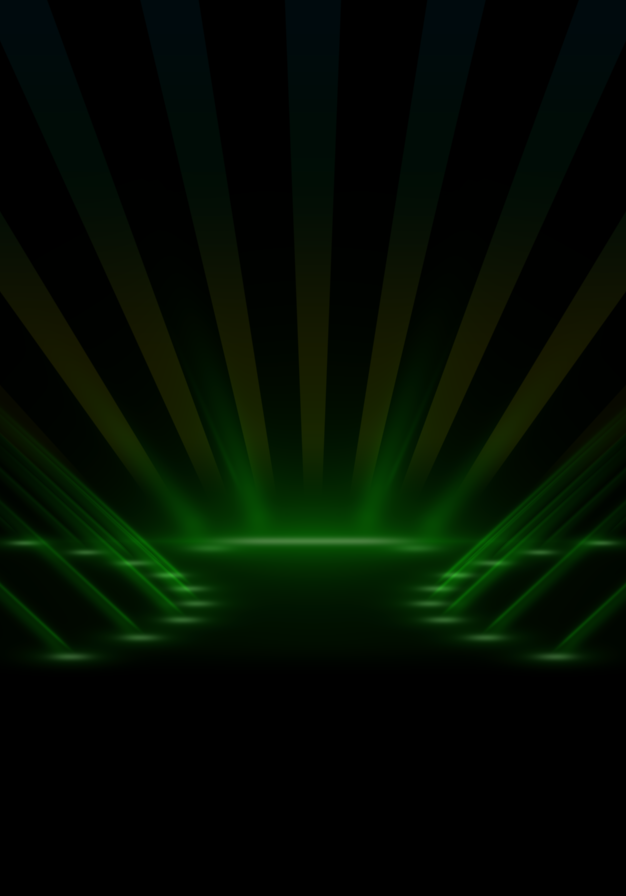
A Shadertoy shader for this background:

```glsl
const float HORIZON = 0.396;
const float FLOOR_END = 0.242;

// Fan of rays
const vec2 FAN_APEX = vec2(0.0, 0.186);
const float RAY_STEP = 0.194;
const float RAY_HALF = 0.0385;
const vec3 RAY_TOP = vec3(0.0, 0.040, 0.050);
const vec3 RAY_MID = vec3(0.0, 0.047, 0.022);
const vec3 RAY_LOW = vec3(0.088, 0.082, 0.0);

// Stage lights
const int LAMP_COUNT = 9;
const vec2 LAMP_DIR = vec2(0.735, 0.678);
const float LAMP_BEAM_WIDTH = 0.008;
const float SHAFT_LIGHT = 0.13;
const float RIM_LIGHT = 0.15;
const vec3 GREEN = vec3(0.07, 1.0, 0.03);
const vec3 PALE = vec3(0.85, 1.0, 0.80);
const vec3 LINE_TINT = vec3(0.25, 0.10, 0.23);

float gauss(float x, float width) {
    x /= width;
    return exp(-x * x);
}

// Soft light shaft leaving base along dir
float beam(vec2 p, vec2 base, vec2 dir, float width, float reach) {
    vec2 q = p - base;
    float along = dot(q, dir);
    float across = dot(q, vec2(-dir.y, dir.x));
    return gauss(across, width) * smoothstep(-0.005, 0.03, along)
         * gauss(max(along, 0.0), reach);
}

// Lamps follow a curve: near ones spread fast, far ones slowly
vec2 lampPosition(float i) {
    float u = i - 3.0;
    float x = 0.130 + u * u * (u < 0.0 ? 0.0156 : 0.0077);
    float y = 0.267 + 0.0221 * i - 0.00078 * i * i;
    return vec2(x, y);
}

vec3 fanRays(vec2 p) {
    vec2 q = p - FAN_APEX;
    float angle = atan(q.x, q.y);
    float local = abs(mod(angle + 0.5 * RAY_STEP, RAY_STEP) - 0.5 * RAY_STEP);
    float edge = (RAY_HALF - local) * length(q);
    float pixel = 1.0 / iResolution.y;
    float mask = smoothstep(-pixel, pixel, edge);
    mask *= smoothstep(0.44, 0.52, p.y);
    mask *= 1.0 - 0.65 * smoothstep(0.64, 0.72, abs(angle));
    vec3 tint = mix(RAY_LOW, RAY_MID, smoothstep(0.58, 0.83, p.y));
    return mask * mix(tint, RAY_TOP, smoothstep(0.82, 0.98, p.y));
}

vec3 horizonGlow(vec2 p) {
    float up = p.y - HORIZON;
    float floorFade = smoothstep(FLOOR_END, FLOOR_END + 0.045, p.y);
    float spread = gauss(p.x, 0.18);
    float above = 0.31 * exp(-up / 0.052) * spread
                + 0.050 * gauss(p.x, 0.28) * gauss(up, 0.22);
    float below = (0.30 * exp(up / 0.038) * spread
                + 0.038 * gauss(p.x, 0.45)) * floorFade;
    float light = mix(below, above, smoothstep(-0.006, 0.006, up));
    light += 0.07 * exp(-abs(up) / 0.007) * gauss(p.x, 0.34);
    float core = gauss(up, 0.0045) * (1.0 - smoothstep(0.05, 0.14, abs(p.x)));
    return GREEN * light + LINE_TINT * core;
}

// Wide shafts standing on the horizon, with a thin streak beside them
float rearShafts(vec2 p) {
    float light = 0.11 * beam(p, vec2(0.054, 0.400), vec2(0.31, 0.951), 0.016, 0.16);
    light += 0.12 * beam(p, vec2(0.118, 0.395), vec2(0.62, 0.785), 0.016, 0.17);
    light += 0.04 * beam(p, vec2(0.065, 0.430), vec2(0.36, 0.933), 0.035, 0.20);
    light += 0.05 * beam(p, vec2(0.080, 0.450), vec2(0.40, 0.917), 0.003, 0.13);
    return light;
}

vec3 lampPool(vec2 p, vec2 center, float size) {
    vec2 q = (p - center) / size;
    float halo = exp(-dot(q / vec2(0.044, 0.010), q / vec2(0.044, 0.010)));
    float core = exp(-dot(q / vec2(0.019, 0.0035), q / vec2(0.019, 0.0035)));
    return GREEN * halo * 0.12 + PALE * core * 0.21;
}

vec3 stageLamps(vec2 p) {
    vec3 pools = lampPool(p, vec2(0.115, 0.388), 1.2) * 0.6;
    float shafts = 0.0;
    for (int i = 0; i < LAMP_COUNT; i++) {
        float k = float(i);
        vec2 lamp = lampPosition(k);
        float strength = mix(1.0, 0.3, smoothstep(4.0, 8.0, k));
        float width = LAMP_BEAM_WIDTH * mix(1.15, 0.6, k / 8.0);
        float shaft = SHAFT_LIGHT * beam(p, lamp, LAMP_DIR, width, 0.25);
        // Bright rim on the upper side of each shaft
        vec2 rim = lamp + vec2(-LAMP_DIR.y, LAMP_DIR.x) * width * 0.6;
        shaft += RIM_LIGHT * beam(p, rim, LAMP_DIR, 0.0020, 0.20);
        // Overlapping shafts keep the brighter one
        shafts = max(shafts, shaft * strength);
        pools += lampPool(p, lamp, mix(1.1, 0.8, k / 8.0));
    }
    return GREEN * shafts + pools;
}

void mainImage(out vec4 fragColor, in vec2 fragCoord) {
    vec2 p = (fragCoord - vec2(0.5 * iResolution.x, 0.0)) / iResolution.y;
    vec2 mirrored = vec2(abs(p.x), p.y);

    vec3 color = fanRays(p) + horizonGlow(p);
    color += GREEN * rearShafts(mirrored);
    color += stageLamps(mirrored);
    fragColor = vec4(clamp(color, 0.0, 1.0), 1.0);
}
```
